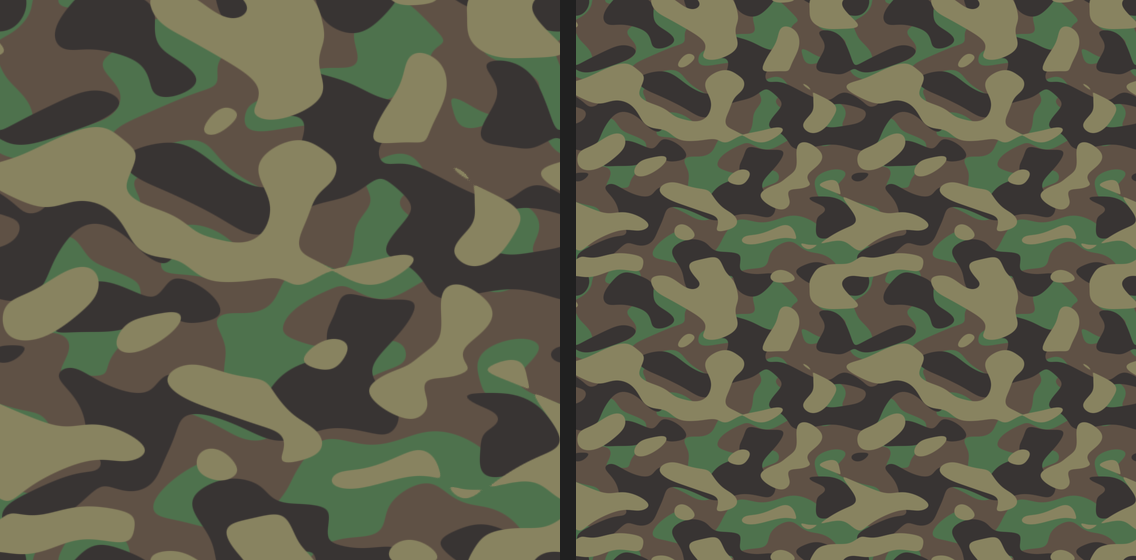
Left, the tile; right, the same tile 2 across and 2 down.
A Shadertoy shader for this pattern:

```glsl
const vec3 GREEN = vec3(0.306, 0.447, 0.302);
const vec3 BROWN = vec3(0.374, 0.318, 0.270);
const vec3 BLACK = vec3(0.220, 0.202, 0.200);
const vec3 TAN   = vec3(0.535, 0.515, 0.375);

// Cover thresholds in standard deviations: brown, black, tan
const vec3 LEVELS = vec3(-0.25, 0.30, 0.55);

const vec2 BLOB_FREQ = vec2(4.2, 6.5);   // wide, low blobs
const ivec2 MAX_WAVES = ivec2(7, 11);    // highest whole repeats per axis
const float CUTOFF = 1.7;                // end of the wave spectrum
const float FALLOFF = 1.2;               // higher gives rounder outlines
const vec2 BEND = vec2(0.022, 0.012);    // sideways and vertical bending
const float EDGE = 0.8;                  // edge softness
const float SEED = 3.7;
const float TAU = 6.2831853;

vec3 hash3(vec2 p) {
    vec3 q = vec3(dot(p, vec2(127.1, 311.7)),
                  dot(p, vec2(269.5, 183.3)),
                  dot(p, vec2(419.2, 371.9)));
    return fract(sin(q + SEED) * 43758.5453);
}

// Two wrapping shears curl the blobs but keep their area
vec2 bend(vec2 p) {
    p.x += BEND.x * (sin(TAU * 3.0 * p.y + 1.0) + 0.6 * sin(TAU * 5.0 * p.y + 4.0));
    p.y += BEND.y * (sin(TAU * 2.0 * p.x + 2.0) + 0.7 * sin(TAU * 5.0 * p.x));
    return p;
}

// Three independent wrapping fields with zero mean and unit variance,
// summed from plane waves with whole frequencies and random phases
vec3 blobFields(vec2 p) {
    vec3 sum = vec3(0.0);
    float power = 0.0;
    for (int y = 0; y <= MAX_WAVES.y; y++) {
        for (int x = -MAX_WAVES.x; x <= MAX_WAVES.x; x++) {
            if (y == 0 && x <= 0) continue;   // mirrored waves
            vec2 freq = vec2(x, y);
            float r = length(freq / BLOB_FREQ);
            if (r > CUTOFF) continue;
            float weight = r * exp(-FALLOFF * r * r);
            sum += weight * cos(TAU * (dot(freq, p) + hash3(freq)));
            power += 0.5 * weight * weight;
        }
    }
    return sum * inversesqrt(power);
}

void mainImage(out vec4 fragColor, in vec2 fragCoord) {
    vec2 uv = fragCoord / iResolution.xy;
    vec3 field = blobFields(bend(uv)) - LEVELS;
    vec3 width = EDGE * fwidth(field) + 1e-5;
    vec3 cover = smoothstep(-width, width, field);

    // Stack the layers from the ground up
    vec3 color = mix(GREEN, BROWN, cover.x);
    color = mix(color, BLACK, cover.y);
    color = mix(color, TAN, cover.z);
    fragColor = vec4(color, 1.0);
}
```
